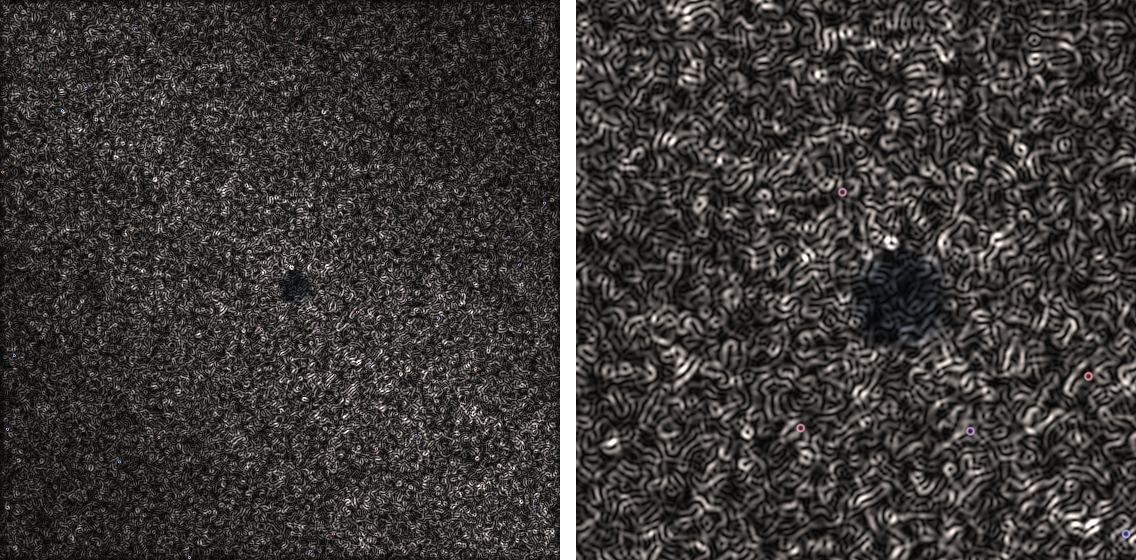
Left, the full canvas; right, a detail of the centre.
Write a WebGL 2 fragment shader that draws this texture.

```glsl
#version 300 es
precision highp float;
precision highp int;
// Fine dark grain of tiny pale rings and worms: the slope magnitude of a
// field of scattered soft bumps (cellular noise with an analytic gradient).
// Broad light, layered sines, brushed streaks and rare tinted flecks vary it.

uniform vec2 u_resolution;
out vec4 fragColor;

const float GRAIN_CELLS = 320.0;      // bumps across the canvas
const float SLOPE_RMS = 0.773;        // typical slope of the bump field
const float TONE = 0.135;             // brightness of a typical slope
const float TONE_POWER = 1.32;        // contrast of the ridges
const vec3 WARM_GREY = vec3(1.04, 0.985, 0.955);
const vec3 COOL_GREY = vec3(0.88, 0.96, 1.12);
const vec2 BAND_CENTRE = vec2(0.60, 0.40);
const vec2 BAND_NORMAL = vec2(0.73, 0.68);
const float BAND_SPREAD = 0.10;
const vec2 STREAK_CENTRE = vec2(0.60, 0.35);
const float STREAK_ANGLE = 0.66;
const float STREAK_SQUEEZE = 0.35;    // lower values lengthen the streaks
const float STREAK_WEIGHT = 0.85;
const vec2 SMUDGE_CENTRE = vec2(0.526, 0.489);
const float SMUDGE_RADIUS = 0.032;
const float FLECK_CELLS = 48.0;
const float FLECK_CHANCE = 0.014;
const float FLECK_RADIUS = 0.0026;

// Three random values in 0..1 for an integer cell.
vec3 hash3(ivec2 cell, uint seed) {
    uvec3 v = uvec3(uvec2(cell), seed) * 1664525u + 1013904223u;
    v.x += v.y * v.z; v.y += v.z * v.x; v.z += v.x * v.y;
    v ^= v >> 16u;
    v.x += v.y * v.z; v.y += v.z * v.x; v.z += v.x * v.y;
    return vec3(v >> 8u) / 16777216.0;
}

// Gradient of a sum of jittered bumps, each (1 - r^2/4)^4 with random height.
vec2 bumpSlope(vec2 q, uint seed) {
    vec2 base = floor(q);
    vec2 slope = vec2(0.0);
    for (int y = -2; y <= 2; y++) {
        for (int x = -2; x <= 2; x++) {
            vec2 cell = base + vec2(x, y);
            vec3 rnd = hash3(ivec2(cell), seed);
            vec2 d = q - cell - rnd.xy;
            float fall = max(1.0 - 0.25 * dot(d, d), 0.0);
            slope -= (2.0 * rnd.z - 1.0) * 2.0 * fall * fall * fall * d;
        }
    }
    return slope / SLOPE_RMS;
}

// Soft clumps from turned and warped sine layers, about -1..1.
float clumps(vec2 p) {
    float sum = 0.0;
    float weight = 0.5;
    vec2 q = p * 38.0;
    for (int i = 0; i < 4; i++) {
        q = mat2(0.8, 0.6, -0.6, 0.8) * q + 1.3 * sin(q.yx * 0.7 + float(i));
        sum += weight * sin(q.x) * sin(q.y);
        q *= 1.6;
        weight *= 0.75;
    }
    return sum;
}

// Broad light: a diagonal band, brighter low on the right, dim at the rim.
float broadLight(vec2 p) {
    float across = dot(p - BAND_CENTRE, BAND_NORMAL);
    float band = exp(-across * across / BAND_SPREAD);
    vec2 c = p - 0.5;
    vec2 rim = smoothstep(vec2(0.0), vec2(0.012), min(p, 1.0 - p));
    float light = 0.70 + 0.45 * band + 0.14 * (p.x - p.y);
    return light * (1.08 - 0.35 * dot(c, c)) * mix(0.5, 1.0, rim.x * rim.y);
}

// Rare tinted dots: colour in rgb, coverage in a.
vec4 fleck(vec2 p) {
    vec2 q = p * FLECK_CELLS;
    ivec2 cell = ivec2(floor(q));
    vec3 pick = hash3(cell, 71u);
    vec2 centre = 0.2 + 0.6 * pick.xy;
    float r = length(fract(q) - centre) / (FLECK_CELLS * FLECK_RADIUS);
    float on = step(pick.z, FLECK_CHANCE);
    vec3 hue = 0.5 + 0.5 * cos(6.2832 * (hash3(cell, 97u).x * 0.45
             + vec3(0.5, 0.25, 0.0)));
    float ring = exp(-8.0 * (r - 0.8) * (r - 0.8));
    vec3 colour = mix(hue * 0.55, vec3(0.72) + 0.2 * hue, ring);
    return vec4(colour, on * 0.85 * (1.0 - smoothstep(0.7, 1.4, r)));
}

void main() {
    vec2 p = gl_FragCoord.xy / u_resolution;

    // Even grain, with stretched grain blended in around the streaks
    float c = cos(STREAK_ANGLE);
    float s = sin(STREAK_ANGLE);
    mat2 turn = mat2(c, -s, s, c);
    vec2 squeeze = vec2(STREAK_SQUEEZE, 1.0);
    vec2 away = p - STREAK_CENTRE;
    float streak = STREAK_WEIGHT * exp(-dot(away, away) / 0.05);
    vec2 even = bumpSlope(p * GRAIN_CELLS, 11u);
    vec2 brushed = bumpSlope((turn * p) * squeeze * GRAIN_CELLS, 23u);
    vec2 slope = even + streak * (brushed * squeeze) * turn;
    slope /= sqrt(1.0 + 0.56 * streak * streak);

    // Light, clumps and the dim cool smudge near the middle
    float off = length(p - SMUDGE_CENTRE) / SMUDGE_RADIUS;
    float smudge = 1.0 - smoothstep(0.5, 1.15, off);
    float halo = exp(-3.0 * (off - 1.5) * (off - 1.5));
    float light = broadLight(p) * (1.0 + 0.22 * clumps(p));
    light *= (1.0 - 0.5 * smudge) * (1.0 + 0.2 * halo);

    float tone = 0.012 + TONE * light * pow(length(slope), TONE_POWER);
    vec3 tint = mix(WARM_GREY, COOL_GREY, 0.8 * smudge);
    vec4 dot4 = fleck(p);
    vec3 colour = mix(tone * tint, dot4.rgb, dot4.a);
    fragColor = vec4(min(colour, 1.0), 1.0);
}
```
